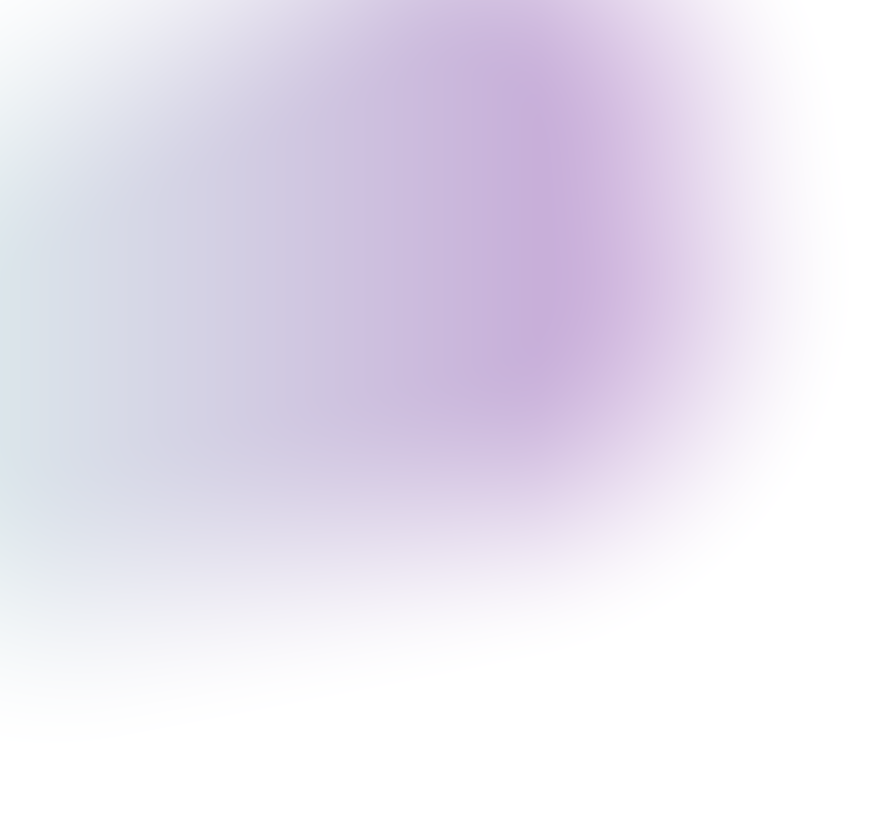
Give the GLSL for this background, as a Shadertoy shader.

```glsl
// Colours of the glow, from left to right
const vec3 PAPER  = vec3(1.0, 1.0, 1.0);
const vec3 MIST   = vec3(0.86, 0.90, 0.92);
const vec3 VIOLET = vec3(0.78, 0.685, 0.85);
const vec3 ORCHID = vec3(0.80, 0.69, 0.86);

// Triangular core of the glow, in units of the canvas height
const vec2 CORE_LEFT  = vec2(0.056, 0.564);
const vec2 CORE_TOP   = vec2(0.541, 0.803);
const vec2 CORE_LOWER = vec2(0.556, 0.669);

// Distances from the core where the fade starts and ends
const float FADE_START = 0.105;
const float FADE_END   = 0.485;

// Horizontal extents of the two colour ramps
const float VIOLET_X = 0.65;
const vec2 ORCHID_RANGE = vec2(0.60, 0.80);

float segmentDistance(vec2 p, vec2 a, vec2 b) {
    vec2 ab = b - a;
    float t = clamp(dot(p - a, ab) / dot(ab, ab), 0.0, 1.0);
    return length(p - a - ab * t);
}

// The core is narrower than FADE_START, so its inside needs no sign
float coreDistance(vec2 p) {
    float upper = segmentDistance(p, CORE_LEFT, CORE_TOP);
    float right = segmentDistance(p, CORE_TOP, CORE_LOWER);
    float lower = segmentDistance(p, CORE_LOWER, CORE_LEFT);
    return min(upper, min(right, lower));
}

vec3 glowColour(float x) {
    vec3 colour = mix(MIST, VIOLET, clamp(x / VIOLET_X, 0.0, 1.0));
    return mix(colour, ORCHID, smoothstep(ORCHID_RANGE.x, ORCHID_RANGE.y, x));
}

void mainImage(out vec4 fragColor, in vec2 fragCoord) {
    vec2 p = fragCoord / iResolution.y;

    // Soft glow over plain paper
    float glow = 1.0 - smoothstep(FADE_START, FADE_END, coreDistance(p));
    fragColor = vec4(mix(PAPER, glowColour(p.x), glow), 1.0);
}
```
